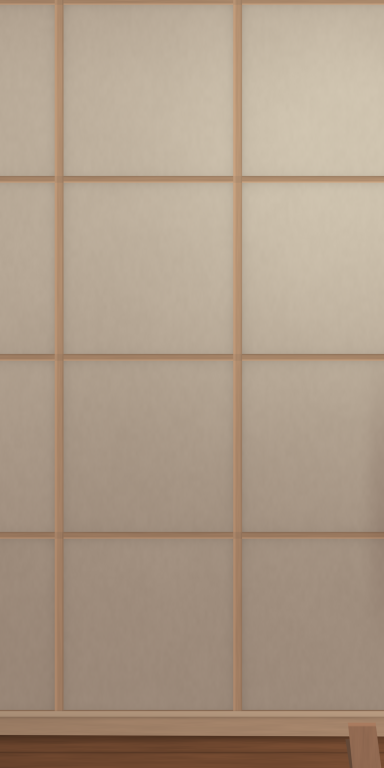
A WebGL 2 fragment shader for this pattern:

```glsl
#version 300 es
precision highp float;

#define PITCH vec2(0.4648, 0.4635)
#define CROSSING vec2(0.1540, 0.6060)
#define BAR_HALF vec2(0.0115, 0.0088)
#define RAIL_TOP 0.148
#define FLOOR_TOP 0.086
#define PAPER_DIM vec3(0.590, 0.515, 0.455)
#define PAPER_LIT vec3(0.815, 0.770, 0.690)
#define WOOD_DIM vec3(0.600, 0.465, 0.365)
#define WOOD_LIT vec3(0.715, 0.580, 0.455)
#define FLOOR_COLOR vec3(0.430, 0.275, 0.180)
#define FOOT_COLOR vec3(0.570, 0.415, 0.320)

uniform vec2 u_resolution;
out vec4 fragColor;

float hash(vec2 p) {
    p = fract(p * vec2(0.1031, 0.1137));
    p += dot(p, p.yx + 33.33);
    return fract((p.x + p.y) * p.x * 17.0);
}

float noise(vec2 p) {
    vec2 cell = floor(p);
    vec2 f = fract(p);
    f = f * f * (3.0 - 2.0 * f);
    float low = mix(hash(cell), hash(cell + vec2(1, 0)), f.x);
    float high = mix(hash(cell + vec2(0, 1)), hash(cell + 1.0), f.x);
    return mix(low, high, f.y);
}

float fbm(vec2 p) {
    float sum = 0.0, gain = 0.5;
    for (int i = 0; i < 3; i++) {
        sum += gain * (noise(p) - 0.5);
        p *= 2.1;
        gain *= 0.5;
    }
    return sum;
}

// Soft coverage of the region where d < 0
float cover(float d, float blur) {
    return 1.0 - smoothstep(-blur, blur, d);
}

// Room light: falls off downward, with a glow at the upper right
float lightLevel(vec2 p) {
    vec2 glow = (p - vec2(0.88, 1.58)) / vec2(0.50, 0.62);
    float level = 0.08 + 0.54 * smoothstep(0.2, 1.65, p.y);
    level += 0.36 * exp(-dot(glow, glow));
    level += 0.07 * (p.x - 0.4);
    level -= 0.12 * smoothstep(1.75, 2.0, p.y);
    float edgeShade = smoothstep(0.93, 1.0, p.x) * cover(abs(p.y - 0.7) - 0.25, 0.2);
    return clamp(level - 0.22 * edgeShade, 0.0, 1.0);
}

void main() {
    vec2 p = gl_FragCoord.xy / u_resolution * vec2(1.0, 2.0);
    float px = 1.4 / u_resolution.y;
    float light = lightLevel(p);
    vec2 fromBar = (fract((p - CROSSING) / PITCH + 0.5) - 0.5) * PITCH;
    vec2 barDist = abs(fromBar) - BAR_HALF;
    vec2 panel = floor((p - CROSSING) / PITCH);

    // Paper with fibres, faint panel variation and contact shadows
    vec3 color = mix(PAPER_DIM, PAPER_LIT, light);
    color += 0.012 * (hash(panel + 9.0) - 0.5);
    color += 0.022 * fbm(p * vec2(95.0, 50.0)) + 0.016 * fbm(p * 9.0);
    color *= 1.0 - 0.07 * exp(-max(barDist.x, 0.0) / 0.010);
    float below = step(fromBar.y, 0.0);
    color *= 1.0 - mix(0.03, 0.07, below) * exp(-max(barDist.y, 0.0) / 0.012);

    // Horizontal bars: dark face above a pale lower lip
    vec3 wood = mix(WOOD_DIM, WOOD_LIT, light);
    vec3 across = wood * (0.96 + 0.07 * fbm(p * vec2(12.0, 220.0)));
    across *= 1.0 - 0.10 * smoothstep(0.003, 0.008, fromBar.y);
    across = mix(across, wood * 1.13, cover(fromBar.y + 0.0055, 0.001 + px));
    color = mix(color, across, cover(barDist.y, px));

    // Vertical bars: pale left bevel and darker right edge
    vec3 upright = wood * (1.03 + 0.08 * fbm(p * vec2(220.0, 12.0)));
    upright = mix(upright, wood * 1.12, cover(fromBar.x + 0.0055, 0.001 + px));
    upright *= 1.0 - 0.08 * smoothstep(0.006, 0.010, fromBar.x);
    upright *= 1.0 - 0.05 * cover(barDist.y, px);
    color = mix(color, upright, cover(barDist.x, px));

    // Bottom rail with a lit top edge
    vec3 rail = vec3(0.635, 0.510, 0.410) * (1.0 + 0.08 * fbm(p * vec2(10.0, 160.0)));
    rail = mix(rail, vec3(0.700, 0.590, 0.490), smoothstep(0.131, 0.136, p.y));
    rail *= 1.0 - 0.13 * exp(-abs(p.y - 0.131) / 0.003);
    rail *= 0.95 + 0.08 * p.x;
    color = mix(color, rail, cover(p.y - RAIL_TOP, px));

    // Floor boards and the shadow under the rail
    vec3 boards = FLOOR_COLOR * (1.0 + 0.22 * fbm(p * vec2(7.0, 150.0)));
    boards *= 0.94 + 0.14 * p.x;
    boards *= 1.0 - 0.22 * exp(-abs(p.y - 0.040) / 0.0025);
    boards *= 1.0 - 0.28 * smoothstep(0.055, FLOOR_TOP, p.y);
    color = mix(color, boards, cover(p.y - FLOOR_TOP + 0.004 * p.x, px));

    // Sloped foot: shaded side, front face, pale top
    float slant = 0.030 * (1.0 - p.y / 0.118);
    float side = max(max(0.893 + 0.6 * slant - p.x, p.x - 0.93), p.y - 0.075);
    color = mix(color, FOOT_COLOR * 0.68, cover(side, px));
    float front = max(max(0.906 + 0.4 * slant - p.x, p.x - 0.978 - 0.5 * slant), p.y - 0.118);
    vec3 foot = FOOT_COLOR * (1.0 + 0.10 * fbm(p * vec2(150.0, 14.0)));
    foot = mix(foot, FOOT_COLOR * 1.16, smoothstep(0.106, 0.112, p.y));
    color = mix(color, foot, cover(front, px));

    fragColor = vec4(color, 1.0);
}
```
